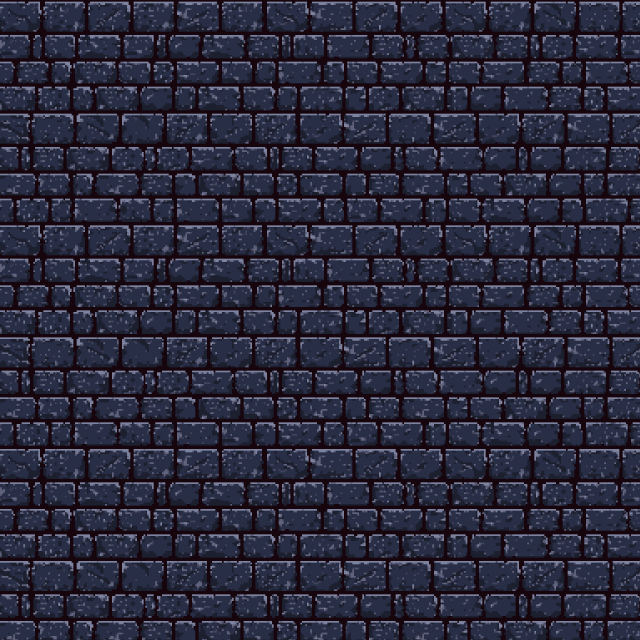
This texture is drawn by a WebGL 2 fragment shader. Its source:

```glsl
#version 300 es
precision highp float;
// Pixel-art dungeon wall: one tall course and three low courses of worn stone.
// Each course repeats a short run of block widths; a rounded box shapes every
// block, and value noise adds its ragged rim, shadow, glints and cracks.
uniform vec2 u_resolution;
out vec4 fragColor;

const float TEXELS = 383.4;       // art texels across the canvas
const float GROUP_HEIGHT = 67.0;  // four courses
const float JOINT = 2.0;
const int SAMPLES = 3;

const vec3 MORTAR = vec3(0.09, 0.02, 0.05);
const vec3 SHADOW = vec3(0.11, 0.12, 0.18);
const vec3 STONE = vec3(0.16, 0.18, 0.28);
const vec3 SOFT = vec3(0.26, 0.27, 0.36);
const vec3 MID = vec3(0.38, 0.39, 0.49);
const vec3 LIGHT = vec3(0.49, 0.51, 0.62);

float hash(vec2 p) {
  return fract(sin(dot(p, vec2(127.1, 311.7))) * 43758.5453);
}

float noise(vec2 p) {
  vec2 i = floor(p), f = fract(p);
  f = f * f * (3.0 - 2.0 * f);
  float low = mix(hash(i), hash(i + vec2(1, 0)), f.x);
  float high = mix(hash(i + vec2(0, 1)), hash(i + vec2(1, 1)), f.x);
  return mix(low, high, f.y);
}

float roundedBox(vec2 p, vec2 halfSize, float radius) {
  vec2 q = abs(p) - halfSize + radius;
  return length(max(q, 0.0)) + min(max(q.x, q.y), 0.0) - radius;
}

// Returns the offset inside a block, its width and its index.
vec3 findBlock(float x, float period, vec3 cuts) {
  float cell = floor(x / period), u = x - cell * period;
  vec3 block = vec3(u, cuts.x, cell * 4.0);
  for (int k = 0; k < 3; k++) {
    float next = k < 2 ? cuts[k + 1] : period;
    if (u >= cuts[k]) block = vec3(u - cuts[k], next - cuts[k], cell * 4.0 + float(k + 1));
  }
  return block;
}

// Colours one texel of a block; p is measured from its upper left corner.
vec3 stone(vec2 p, vec2 size, float seed, bool cracked) {
  vec2 shift = vec2(seed * 17.3, seed * 5.7);
  vec2 m = p - 0.5 * size;
  float ragged = (noise(p / 1.8 + shift + 40.0) - 0.5) * 1.4;
  float depth = -roundedBox(m, 0.5 * size, 2.5) - max(ragged, -0.3);
  if (depth < 0.0) return MORTAR;

  // Shadow gathers along the rim, most of all at the foot.
  float height = p.y / size.y;
  float shade = noise(p / 2.6 + shift) + 0.16 * smoothstep(0.55, 1.0, height);
  vec3 color = shade > min(0.38 + 0.12 * depth, 0.84) ? SHADOW : STONE;

  // A slanted crack with a chipped, bright lower lip.
  if (cracked && abs(m.x) < 7.0) {
    float slant = hash(vec2(seed, 3.0)) > 0.5 ? 0.55 : -0.55;
    float gap = m.y - slant * m.x + 2.0 * (noise(p / 3.0 + shift) - 0.5);
    if (abs(gap) < 1.0) color = SHADOW;
    if (abs(gap - 1.5) < 0.6 && hash(floor(p) + shift) > 0.5) color = MID;
  }

  // Glints follow the top edge and scatter as flecks over the face.
  float rim = 0.5 * max(0.0, 1.0 - depth / 2.5) * smoothstep(0.75, 0.1, height);
  float glint = noise(p / 1.5 + shift + 80.0) + rim + 0.35 * step(p.y, 1.0);
  if (glint > 0.79) color = SOFT;
  if (glint > 0.84) color = MID;
  if (glint > 0.95) color = LIGHT;
  return color;
}

// Finds the course and block under a point, y running downward.
vec3 wall(vec2 p) {
  p = floor(p) + 0.5;
  float y = p.y - 1.0, group = floor(y / GROUP_HEIGHT);
  float v = y - group * GROUP_HEIGHT, odd = mod(group, 2.0);
  float row, top, height;
  vec3 block;
  if (v < 20.0) {         // tall, equal blocks
    row = 0.0; top = 0.0; height = 20.0;
    block = findBlock(p.x - mix(-0.5, 19.5, odd), 106.8, 26.7 * vec3(1, 2, 3));
  } else if (v < 36.0) {  // medium, wide, medium, narrow
    row = 1.0; top = 20.0; height = 16.0;
    block = findBlock(p.x - mix(27.0, 20.0, odd), 74.5, vec3(20.0, 47.0, 67.5));
  } else {                // wide, then medium and small in either order
    row = v < 51.0 ? 2.0 : 3.0;
    top = row < 2.5 ? 36.0 : 51.0;
    height = row < 2.5 ? 15.0 : 16.0;
    float period = 61.2, x = p.x - mix(44.5, 57.5, abs(row - 2.0 - odd));
    bool swapped = abs(floor(x / period) - 2.5) < 1.0;
    block = findBlock(x, period, vec3(27.0, swapped ? 41.0 : 47.5, period));
  }
  // A handful of wear variants is shared among the blocks.
  float seed = floor(6.0 * hash(vec2(block.z, row + 4.0 * odd))) + floor(block.y) * 0.7;
  bool cracked = row < 0.5 && mod(block.z + odd, 2.0) < 0.5;
  return stone(vec2(block.x, v - top), vec2(block.y, height) - JOINT, seed, cracked);
}

void main() {
  vec3 sum = vec3(0);
  for (int i = 0; i < SAMPLES * SAMPLES; i++) {
    vec2 jitter = (vec2(i % SAMPLES, i / SAMPLES) + 0.5) / float(SAMPLES) - 0.5;
    vec2 p = gl_FragCoord.xy + jitter;
    sum += wall(vec2(p.x, u_resolution.y - p.y) * TEXELS / u_resolution.y);
  }
  fragColor = vec4(sum / float(SAMPLES * SAMPLES), 1.0);
}
```
